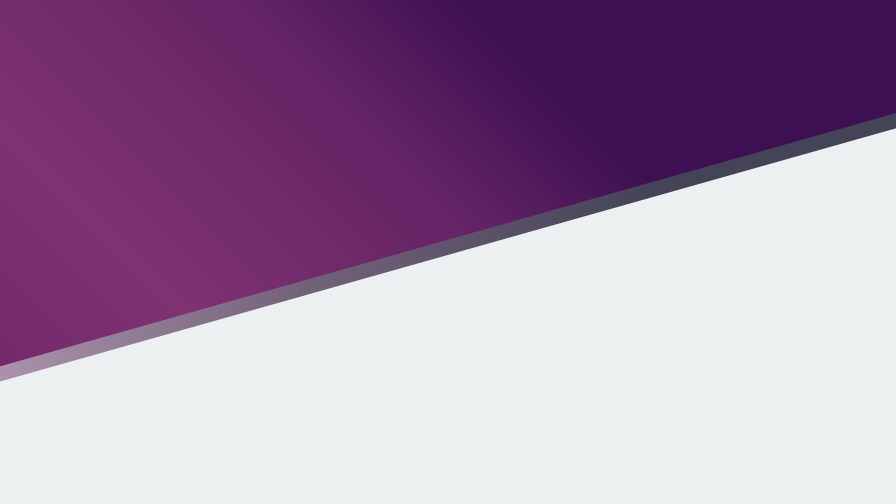
Reproduce this background procedurally as a WebGL 2 fragment shader.

```glsl
#version 300 es
precision highp float;

uniform vec2 u_resolution;
out vec4 fragColor;

// Lengths are in canvas heights.
const float EDGE_START = 0.243;   // height of the pale area at the left side
const float EDGE_SLOPE = 0.2826;
const float BAND_HEIGHT = 0.0301;

// Stops along the diagonal x + y
const float CORNER_STOP = 0.27;
const float GLOW_STOP = 0.74;
const float VIOLET_STOP = 1.50;
const float NIGHT_STOP = 1.94;

// Stops of the band along x
const float BAND_MIDDLE = 0.60;
const float BAND_END = 1.30;

const vec3 PAPER = vec3(0.925, 0.941, 0.945);
const vec3 PLUM = vec3(0.450, 0.160, 0.420);
const vec3 MAGENTA = vec3(0.498, 0.196, 0.447);
const vec3 VIOLET = vec3(0.385, 0.137, 0.392);
const vec3 NIGHT = vec3(0.237, 0.062, 0.322);
const vec3 BAND_LIGHT = vec3(0.670, 0.570, 0.670);
const vec3 BAND_MAUVE = vec3(0.450, 0.383, 0.478);
const vec3 BAND_SLATE = vec3(0.268, 0.262, 0.340);

float ramp(float start, float end, float value) {
    return clamp((value - start) / (end - start), 0.0, 1.0);
}

vec3 diagonalGradient(float t) {
    vec3 color = mix(PLUM, MAGENTA, ramp(CORNER_STOP, GLOW_STOP, t));
    color = mix(color, VIOLET, ramp(GLOW_STOP, VIOLET_STOP, t));
    return mix(color, NIGHT, ramp(VIOLET_STOP, NIGHT_STOP, t));
}

vec3 bandGradient(float x) {
    vec3 color = mix(BAND_LIGHT, BAND_MAUVE, ramp(0.0, BAND_MIDDLE, x));
    return mix(color, BAND_SLATE, ramp(BAND_MIDDLE, BAND_END, x));
}

void main() {
    vec2 p = gl_FragCoord.xy / u_resolution.y;
    float pixel = 1.0 / u_resolution.y;

    // Signed height above the slanted edge
    float height = p.y - EDGE_START - EDGE_SLOPE * p.x;
    float aboveEdge = clamp(height / pixel + 0.5, 0.0, 1.0);
    float aboveBand = clamp((height - BAND_HEIGHT) / pixel + 0.5, 0.0, 1.0);

    // Layers from bottom to top
    vec3 color = mix(PAPER, bandGradient(p.x), aboveEdge);
    color = mix(color, diagonalGradient(p.x + p.y), aboveBand);
    fragColor = vec4(color, 1.0);
}
```
